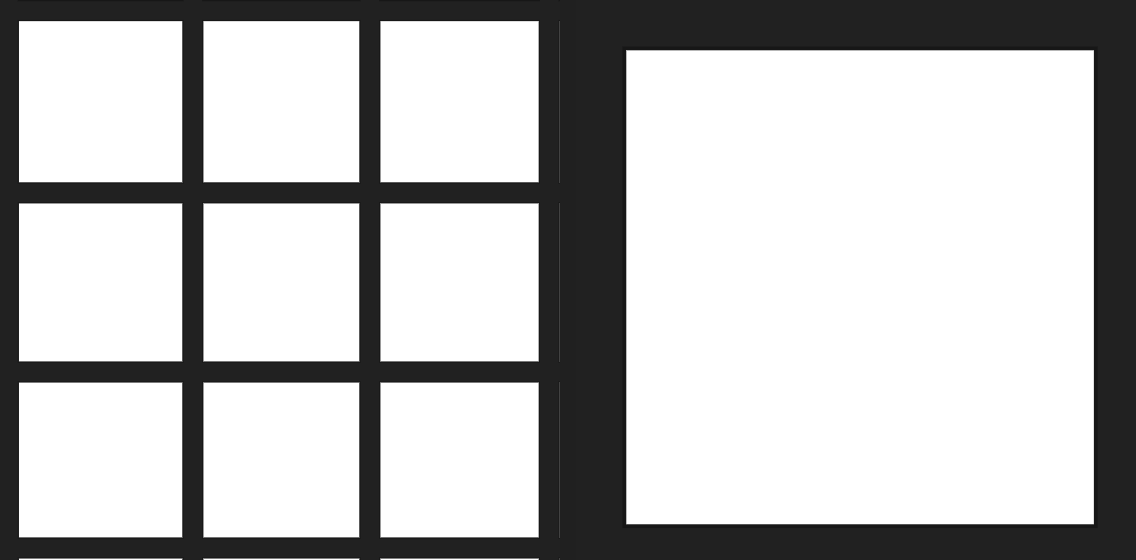
Left: the whole. Right: its middle third, enlarged.
A WebGL 1 fragment shader for this pattern:

```glsl
precision highp float;
// A white sheet crossed by four dark bars each way, leaving a 3 by 3 set of panes.
// Bar centres follow an even pitch plus a small polynomial drift; the distance
// to the nearest bar edge gives the fill and a thin darker rim along the panes.

#define FIRST_BAR vec2(0.01497, 0.01888)   // first centre from the left and top
#define PITCH vec2(0.32194, 0.31988)       // mean spacing of the bars
#define DRIFT vec2(0.00667, 0.00282)       // bulge of the inner bars
#define SKEW vec2(-0.00293, 0.0)           // uneven part of that bulge
#define HALF_WIDTH 0.01888
#define RIM_WIDTH 0.0023
#define PAPER vec3(1.0)
#define INK vec3(0.13)
#define RIM_INK vec3(0.09)

uniform vec2 u_resolution;

// Centres of the vertical (x) and horizontal (y) bar of the given index
vec2 barCentre(float index) {
  vec2 drift = index * (3.0 - index) * (DRIFT + SKEW * index);
  return FIRST_BAR + PITCH * index + drift;
}

// Signed distance to the bars, negative inside
float barDistance(vec2 p) {
  float nearest = 1.0;
  for (int i = 0; i < 4; i++) {
    vec2 offset = abs(p - barCentre(float(i)));
    nearest = min(nearest, min(offset.x, offset.y));
  }
  return nearest - HALF_WIDTH;
}

// Share of a pixel that lies inside the shape
float coverage(float distance, float pixel) {
  return clamp(0.5 - distance / pixel, 0.0, 1.0);
}

void main() {
  vec2 p = gl_FragCoord.xy / u_resolution;
  p.y = 1.0 - p.y;  // bars are counted from the top
  float pixel = 1.0 / min(u_resolution.x, u_resolution.y);

  float d = barDistance(p);
  vec3 bar = mix(RIM_INK, INK, coverage(d + RIM_WIDTH, pixel));
  gl_FragColor = vec4(mix(PAPER, bar, coverage(d, pixel)), 1.0);
}
```
